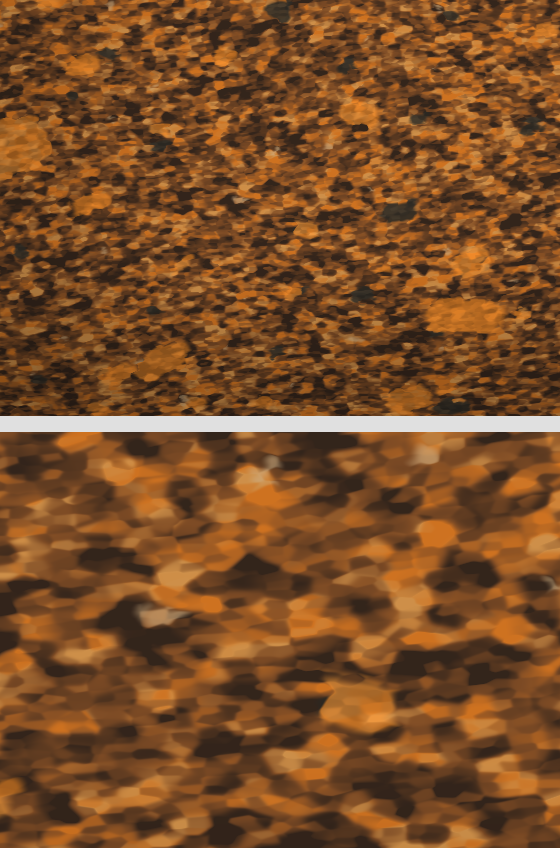
Top: the whole. Bottom: its middle third, enlarged.
This texture is drawn by a Shadertoy shader. Its source:

```glsl
// Polished brown granite: streaky orange and black grains with scattered feldspar crystals.
#define GRAIN_SIZE vec2(0.027, 0.016)
#define FINE_SIZE vec2(0.017, 0.0075)
#define CLUMP_SIZE vec2(0.065, 0.034)
#define TILT 0.10
#define CONTRAST 2.0
#define DARK vec3(0.19, 0.135, 0.10)
#define BROWN vec3(0.46, 0.275, 0.135)
#define RUST vec3(0.76, 0.42, 0.12)
#define TAN vec3(0.76, 0.53, 0.27)
#define CRYSTAL vec3(0.80, 0.46, 0.14)
#define SLATE vec3(0.18, 0.17, 0.145)
#define PALE vec3(0.76, 0.63, 0.46)

vec3 hash3(vec2 cell) {
    vec3 q = fract(cell.xyx * vec3(0.1031, 0.1030, 0.0973));
    q += dot(q, q.yxz + 33.33);
    return fract((q.xxy + q.yzz) * q.zyx);
}

mat2 rotation(float angle) {
    float c = cos(angle), s = sin(angle);
    return mat2(c, -s, s, c);
}

// Soft cellular noise: x is tone, y is hue, blended between neighbouring grains.
vec2 grains(vec2 p, vec2 size, float seed) {
    p /= size;
    vec2 base = floor(p), sum = vec2(0.0);
    float total = 0.0;
    for (int j = -1; j <= 1; j++)
    for (int i = -1; i <= 1; i++) {
        vec2 cell = base + vec2(i, j);
        vec3 place = hash3(cell + seed);
        vec3 kind = hash3(cell + seed + 57.0);
        vec2 d = p - cell - 0.1 - 0.8 * place.xy;
        float weight = exp(-9.0 * dot(d, d));
        sum += weight * vec2(place.z, kind.x);
        total += weight;
    }
    return sum / total;
}

// Scattered inclusions: x is coverage, y is a random value of the covering one.
// A squareness of 2 gives ellipses, higher values give blocky crystals.
vec2 inclusions(vec2 p, float pitch, float share, vec2 radii, float squareness, float seed) {
    vec2 base = floor(p / pitch), result = vec2(0.0);
    for (int j = -1; j <= 1; j++)
    for (int i = -1; i <= 1; i++) {
        vec2 cell = base + vec2(i, j);
        vec3 place = hash3(cell + seed);
        vec3 kind = hash3(cell + seed + 91.0);
        if (place.z > share) continue;
        float radius = mix(radii.x, radii.y, kind.x * kind.x * kind.x);
        vec2 extent = radius * vec2(1.0, mix(0.45, 0.8, kind.y));
        vec2 d = rotation((kind.z - 0.5) * 0.9) * (p - (cell + 0.15 + 0.7 * place.xy) * pitch);
        d.x += 0.3 * d.y * (kind.y - 0.5);
        vec2 q = pow(abs(d) / extent, vec2(squareness));
        float edge = (pow(q.x + q.y, 1.0 / squareness) - 1.0) * extent.y;
        float cover = 1.0 - smoothstep(-0.004, 0.004, edge);
        if (cover > result.x) result = vec2(cover, kind.y);
    }
    return result;
}

void mainImage(out vec4 fragColor, in vec2 fragCoord) {
    vec2 uv = fragCoord / iResolution.xy;
    vec2 p = fragCoord / iResolution.y;

    // Gently wavy, tilted bedding that tightens toward the bottom
    vec2 bed = rotation(TILT) * p;
    bed.y += 0.007 * sin(bed.x * 7.0 + bed.y * 5.0) - 0.06 * exp(-6.0 * p.y);

    // Layered grains
    vec2 grain = grains(bed, GRAIN_SIZE, 11.0);
    vec2 fine = grains(bed, FINE_SIZE, 37.0);
    vec2 clump = grains(bed, CLUMP_SIZE, 73.0);
    float tone = 0.50 * grain.x + 0.29 * fine.x + 0.21 * clump.x;
    tone = clamp(0.5 + (tone - 0.5) * CONTRAST, 0.0, 1.0);
    float hue = smoothstep(0.3, 0.8, 0.65 * grain.y + 0.35 * fine.y);
    vec3 light = mix(RUST, TAN, hue);
    vec3 color = tone < 0.5 ? mix(DARK, BROWN, 2.0 * tone)
                            : mix(BROWN, light, 2.0 * tone - 1.0);

    // Slate lenses, orange crystals and pale flecks with ragged outlines
    vec2 ragged = bed + 0.018 * (vec2(grain.y, grain.x) - 0.5) + 0.008 * (fine - 0.5);
    vec2 lens = inclusions(ragged, 0.16, 0.34, vec2(0.018, 0.045), 2.0, 5.0);
    color = mix(color, SLATE * (0.85 + 0.3 * fine.x), 0.88 * lens.x);
    vec2 crystal = inclusions(ragged, 0.17, 0.42, vec2(0.022, 0.095), 3.2, 23.0);
    vec3 crystalColor = mix(CRYSTAL, TAN, 0.75 * crystal.y * hue);
    color = mix(color, crystalColor * (0.84 + 0.3 * tone), 0.9 * crystal.x);
    vec2 fleck = inclusions(ragged, 0.13, 0.22, vec2(0.006, 0.015), 2.0, 67.0);
    color = mix(color, PALE, 0.6 * fleck.x);

    // Uneven lighting, dimmer at the bottom and left
    float shade = mix(0.80, 1.04, smoothstep(0.0, 0.45, uv.y));
    shade *= mix(0.88, 1.02, smoothstep(0.0, 0.4, uv.x));
    fragColor = vec4(color * shade, 1.0);
}
```
